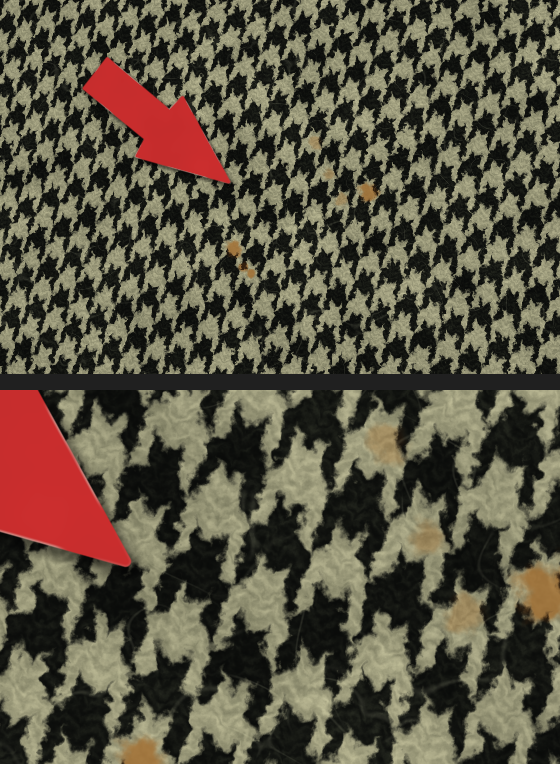
Top, the full canvas; bottom, a detail of the centre.
Write a Shadertoy shader that draws this texture.

```glsl
float hash(vec2 p) {
    return fract(sin(dot(p, vec2(127.1, 311.7))) * 43758.5453);
}

float noise(vec2 p) {
    vec2 i = floor(p), f = fract(p);
    f = f * f * (3.0 - 2.0 * f);
    return mix(mix(hash(i), hash(i + vec2(1, 0)), f.x),
               mix(hash(i + vec2(0, 1)), hash(i + vec2(1, 1)), f.x), f.y);
}

float fbm(vec2 p) {
    float sum = 0.0, amp = 0.5;
    for (int i = 0; i < 4; i++) {
        sum += amp * noise(p);
        p = mat2(1.6, 1.2, -1.2, 1.6) * p + 7.3;
        amp *= 0.5;
    }
    return sum / 0.94;
}

// Soft stripe of half the period, centred on zero
float band(float t, float period) {
    float d = period * 0.25 - abs(mod(t + period * 0.5, period) - period * 0.5);
    return smoothstep(-0.38, 0.38, d);
}

// Signed distance to the arrow outline, slightly rounded
float arrowDistance(vec2 p) {
    vec2 v[7] = vec2[7](vec2(0.287, 0.842), vec2(0.453, 0.702), vec2(0.488, 0.738),
                        vec2(0.611, 0.514), vec2(0.366, 0.583), vec2(0.391, 0.629),
                        vec2(0.226, 0.764));
    float d = 1e3, side = 1.0;
    for (int i = 0, j = 6; i < 7; j = i, i++) {
        vec2 e = v[j] - v[i], w = p - v[i];
        vec2 r = w - e * clamp(dot(w, e) / dot(e, e), 0.0, 1.0);
        d = min(d, dot(r, r));
        bvec3 c = bvec3(p.y >= v[i].y, p.y < v[j].y, e.x * w.y > e.y * w.x);
        if (all(c) || all(not(c))) side = -side;
    }
    return side * sqrt(d) - 0.005;
}

// Brown soiling, broken up by noise
float stains(vec2 p) {
    vec3 spots[7] = vec3[7](vec3(0.985, 0.485, 0.034), vec3(0.625, 0.335, 0.024),
                            vec3(0.650, 0.285, 0.016), vec3(0.672, 0.270, 0.014),
                            vec3(0.845, 0.620, 0.020), vec3(0.880, 0.535, 0.019),
                            vec3(0.912, 0.465, 0.022));
    float s = 0.0;
    for (int i = 0; i < 7; i++) {
        float strength = i < 4 ? 0.85 : 0.4;
        float r = length(p - spots[i].xy) / spots[i].z + 1.1 * (fbm(p * 70.0) - 0.5);
        s = max(s, strength * (1.0 - smoothstep(0.45, 1.1, r)));
    }
    return s;
}

// Stray hairs: thin level lines of a stretched noise
float hairs(vec2 p) {
    float h = 0.0;
    for (int i = 0; i < 3; i++) {
        float a = 0.5 + 1.1 * float(i);
        vec2 q = mat2(cos(a), sin(a), -sin(a), cos(a)) * p * vec2(22.0) + 9.0 * float(i);
        float line = 1.0 - smoothstep(0.0, 0.035, abs(noise(q) - 0.5));
        h += line * smoothstep(0.5, 0.8, noise(q * 0.8 + 31.0));
    }
    return min(h, 1.0);
}

vec3 cloth(vec2 p) {
    // Slight perspective and drape, then a skewed frame with eight threads per repeat
    vec2 q = p - vec2(0.732, 0.482);
    q /= 1.0 + dot(q, vec2(0.07, -0.07));
    q += 0.012 * (vec2(noise(p * 4.0), noise(p * 4.0 + 17.0)) - 0.5);
    vec2 t = 8.0 * inverse(mat2(0.0705, 0.0287, -0.0377, 0.080)) * q;
    vec2 fuzz = vec2(fbm(p * 110.0), fbm(p * 110.0 + 41.0)) - 0.5;
    vec2 w = t + 1.7 * fuzz;

    // Houndstooth: two-over-two twill of four light and four dark threads
    float warpUp = band(w.x - w.y + 1.0, 4.0);
    float light = mix(band(w.y, 8.0), band(w.x, 8.0), warpUp);

    // Rounded yarns, loose wool and uneven tone between repeats
    float yarn = 0.5 + 0.5 * mix(cos(6.2832 * w.y), cos(6.2832 * w.x), warpUp);
    float wool = fbm(p * vec2(150.0, 190.0));
    float tone = noise(t / 8.0 + 0.5);
    float shade = 0.25 + 0.3 * yarn + 0.65 * (wool - 0.5) + 0.35 * tone;
    vec3 cream = mix(vec3(0.45, 0.45, 0.35), vec3(0.72, 0.71, 0.57), shade);
    vec3 black = mix(vec3(0.035, 0.04, 0.035), vec3(0.13, 0.14, 0.11), shade * shade);
    vec3 color = mix(black, cream, light);

    color = mix(color, mix(vec3(0.22, 0.13, 0.05), vec3(0.62, 0.43, 0.20), light), stains(p));
    color += vec3(0.09, 0.09, 0.075) * hairs(p) * (1.0 - 0.6 * light);
    return color * (0.94 + 0.12 * fbm(p * 2.5));
}

void mainImage(out vec4 fragColor, in vec2 fragCoord) {
    vec2 p = fragCoord / iResolution.y;
    float aa = 1.0 / iResolution.y;
    vec3 color = cloth(p);

    // Paper arrow with a soft shadow and a worn pale rim
    color *= 1.0 - 0.5 * (1.0 - smoothstep(-0.004, 0.012, arrowDistance(p + vec2(-0.002, 0.005))));
    float d = arrowDistance(p);
    vec3 red = vec3(0.80, 0.18, 0.18) * (0.95 + 0.06 * fbm(p * 9.0));
    float rim = smoothstep(-0.003, 0.0, d) * smoothstep(0.45, 0.75, noise(p * 28.0));
    red = mix(red, vec3(0.85, 0.72, 0.68), 0.7 * rim);
    color = mix(color, red, 1.0 - smoothstep(-aa, aa, d));

    fragColor = vec4(color, 1.0);
}
```
